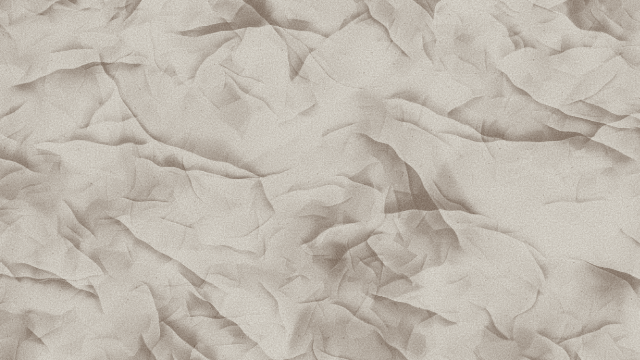
Give the GLSL for this texture, as a Shadertoy shader.

```glsl
const vec3 PAPER_LIGHT = vec3(0.832, 0.816, 0.780);
const vec3 SHADE_TINT = vec3(1.0, 1.15, 1.2);
const vec2 LIGHT_DIR = vec2(-0.35, 0.94);

vec2 hash22(vec2 p) {
    vec3 h = fract(p.xyx * vec3(0.1031, 0.1030, 0.0973));
    h += dot(h, h.yzx + 33.33);
    return fract((h.xx + h.yz) * h.zy);
}

float cornerSlope(vec2 cell, vec2 offset) {
    return dot(hash22(cell) * 2.0 - 1.0, offset);
}

// Gradient noise, roughly -0.6 to 0.6
float noise(vec2 p) {
    vec2 i = floor(p), f = fract(p);
    vec2 u = f * f * f * (f * (f * 6.0 - 15.0) + 10.0);
    vec2 e = vec2(1.0, 0.0);
    float low = mix(cornerSlope(i, f), cornerSlope(i + e, f - e), u.x);
    float high = mix(cornerSlope(i + e.yx, f - e.yx), cornerSlope(i + 1.0, f - 1.0), u.x);
    return mix(low, high, u.y);
}

vec2 rotate(vec2 p, float angle) {
    float c = cos(angle), s = sin(angle);
    return vec2(c * p.x + s * p.y, c * p.y - s * p.x);
}

// Rotates so x runs along the folds, then stretches that axis
vec2 foldSpace(vec2 p, float angle, float stretch) {
    return rotate(p, angle) / vec2(stretch, 1.0);
}

// Tilted flat patches whose borders vary from soft to crisp
float facets(vec2 p, float seed, float maxCrispness) {
    vec2 cell = floor(p), f = fract(p);
    float crispness = mix(10.0, maxCrispness, smoothstep(-0.2, 0.2, noise(p * 0.8 + seed)));
    float total = 0.0, weights = 0.0;
    for (int y = -1; y <= 1; y++) {
        for (int x = -1; x <= 1; x++) {
            vec2 g = vec2(x, y);
            vec2 id = cell + g + seed;
            vec2 away = f - g - hash22(id);
            vec2 tilt = hash22(id + 71.0) * 2.0 - 1.0;
            float tone = hash22(id + 139.0).x * 2.0 - 1.0;
            float w = exp(-crispness * (dot(away, away) - 0.35));
            total += w * (tone + 2.6 * dot(tilt, away));
            weights += w;
        }
    }
    return total / max(weights, 1e-35);
}

float foldHeight(vec2 p, float softness) {
    float n = noise(p);
    return sqrt(n * n + softness * softness);
}

// Slope of a folded sheet towards the light
float foldSlope(vec2 p, float texel) {
    float softness = mix(0.25, 0.02, smoothstep(-0.1, 0.3, noise(p * 0.7 + 43.0)));
    vec2 ahead = p + LIGHT_DIR * texel;
    return (foldHeight(ahead, softness) - foldHeight(p, softness)) / texel;
}

// Short tapering creases: crisp shadow on one side, thin lit rim on the other
float creases(vec2 p, float seed, float edge, float spread) {
    vec2 cell = floor(p), f = fract(p);
    float tone = 0.0;
    for (int y = -1; y <= 1; y++) {
        for (int x = -1; x <= 1; x++) {
            vec2 g = vec2(x, y);
            vec2 id = cell + g + seed;
            vec2 shape = hash22(id + 23.0);
            vec2 kind = hash22(id + 211.0);
            vec2 q = rotate(f - g - hash22(id), (shape.x - 0.5) * spread);
            float reach = mix(0.4, 0.85, shape.y);
            float taper = max(1.0 - q.x * q.x / (reach * reach), 0.0);
            float side = (q.y + (kind.y - 0.5) * 0.7 * q.x * q.x) * (kind.x < 0.35 ? -1.0 : 1.0);
            float depth = max(side, 0.0) / (0.03 + 0.2 * taper * kind.y);
            float shadow = smoothstep(-edge, edge, side) * exp(-depth * depth);
            float rim = (1.0 - smoothstep(-edge, edge, side)) * exp(min(side, 0.0) / (4.0 * edge));
            float strength = smoothstep(0.0, 0.5, taper) * step(fract(kind.x * 7.0), 0.7);
            tone += strength * (1.2 * rim - 2.1 * shadow);
        }
    }
    return tone;
}

// Sparse dark fibre flecks
float flecks(vec2 p, float density) {
    vec2 id = floor(p * density);
    vec2 d = fract(p * density) - 0.2 - 0.6 * hash22(id + 311.0);
    return step(0.94, hash22(id + 57.0).x) * (1.0 - smoothstep(0.04, 0.12, length(d)));
}

void mainImage(out vec4 fragColor, in vec2 fragCoord) {
    vec2 p = fragCoord / iResolution.y;

    // Bend and roughen the straight folds slightly
    vec2 bend = vec2(noise(p * 3.0 + 5.0), noise(p * 3.0 + 19.0));
    vec2 ragged = vec2(noise(p * 17.0 + 8.0), noise(p * 17.0 + 37.0));
    vec2 w = p + 0.07 * bend + 0.016 * ragged;
    vec2 along = foldSpace(w, -0.42, 1.6);
    vec2 across = foldSpace(w, 0.65, 1.4);
    float crumpled = mix(0.55, 1.0, smoothstep(-0.2, 0.2, noise(p * 2.5 + 51.0)));

    // Large patches, then progressively finer wrinkles
    float tone = 0.16 + 0.6 * facets(along * 3.2, 11.0, 50.0);
    tone += 0.48 * facets(across * 6.0, 83.0, 80.0);
    tone += crumpled * 0.46 * facets(along * 12.0, 37.0, 110.0);
    tone += crumpled * 0.32 * facets(across * 23.0, 163.0, 110.0);
    tone += 0.35 * foldSlope(along * 4.2 + 3.0, 0.03);
    tone += 0.3 * foldSlope(across * 10.0 + 14.0, 0.03);

    // Scattered creases at three sizes
    tone += creases(foldSpace(w, -0.38, 1.3) * 4.2, 7.0, 0.01, 1.3);
    tone += 0.75 * creases(foldSpace(w, -0.2, 1.2) * 8.0, 59.0, 0.018, 2.4);
    tone += crumpled * 0.5 * creases(w * 15.0, 97.0, 0.035, 3.1);

    // Light falls off towards the lower left
    tone += 0.3 * (p.x - 0.9) + 0.35 * (p.y - 0.5) + 0.6 * noise(p * 1.6 + 7.0);
    tone = 2.7 * tanh(1.28 * tone / 2.7);

    float shade = 0.062 * exp(-0.6 * tone);
    float grain = 0.06 * noise(p * 190.0) + 0.065 * noise(p * 331.0 + 9.0);
    shade += grain + 0.08 * flecks(p, 38.0);

    fragColor = vec4(PAPER_LIGHT - shade * SHADE_TINT, 1.0);
}
```
